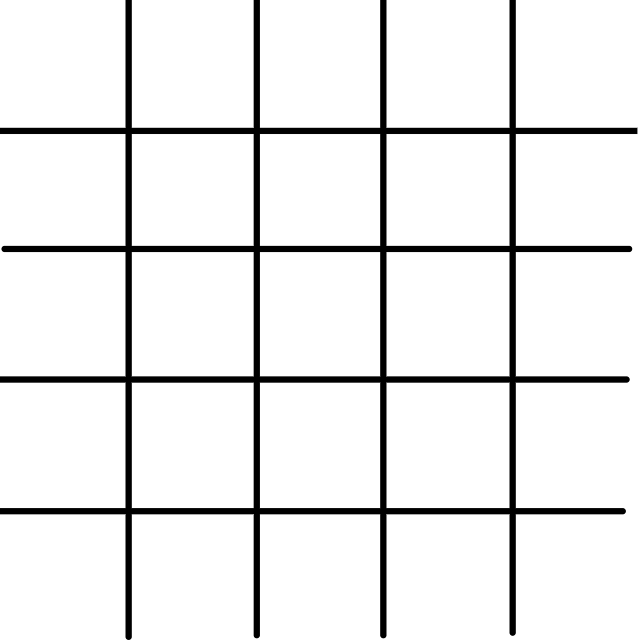
Write a Shadertoy shader that draws this pattern.

```glsl
// A hand-ruled grid: four black strokes each way split a white sheet five by five.
// Each stroke is a round-capped segment; its place and its tips vary a little,
// and a loop keeps the distance to the nearest one.

float strokeDistance(vec2 p, vec2 a, vec2 b, float radius) {
    vec2 ab = b - a;
    float t = clamp(dot(p - a, ab) / dot(ab, ab), 0.0, 1.0);
    return length(p - a - ab * t) - radius;
}

void mainImage(out vec4 fragColor, in vec2 fragCoord) {
    vec2 uv = fragCoord / iResolution.xy;
    float pixel = 1.0 / min(iResolution.x, iResolution.y);

    // Uneven spacing: columns left to right, rows bottom to top
    vec4 columnX = vec4(0.2010, 0.4012, 0.5990, 0.8010);
    vec4 rowY = vec4(0.2012, 0.4070, 0.6110, 0.7955);

    // Cap centres where strokes stop short of the edge
    vec4 columnFoot = vec4(0.0050, 0.0075, 0.0075, 0.0115);
    vec4 rowStart = vec4(-0.1, -0.1, 0.0072, -0.1);
    vec4 rowEnd = vec4(0.973, 0.979, 0.983, 1.1);

    float nearest = 1.0;
    for (int i = 0; i < 4; i++) {
        float column = strokeDistance(uv, vec2(columnX[i], columnFoot[i]), vec2(columnX[i], 1.1), 0.0049);
        float row = strokeDistance(uv, vec2(rowStart[i], rowY[i]), vec2(rowEnd[i], rowY[i]), 0.0049);
        nearest = min(nearest, min(column, row));
    }

    // Square cut on the longest row, just inside the right edge
    nearest = max(nearest, uv.x - 0.996);

    float paper = smoothstep(-0.6 * pixel, 0.6 * pixel, nearest);
    fragColor = vec4(vec3(paper), 1.0);
}
```
